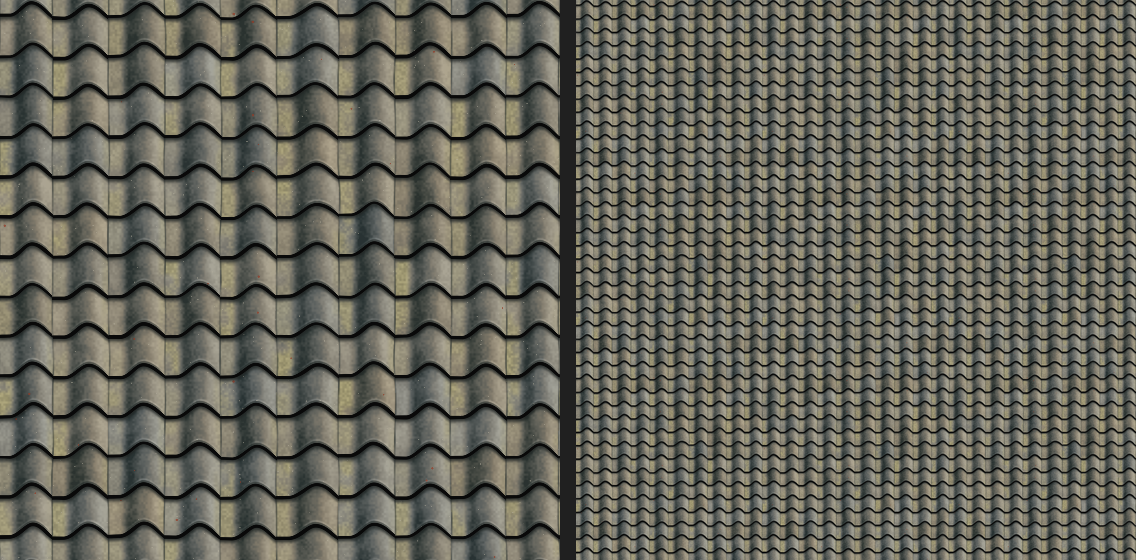
Left, the tile; right, the same tile 3 across and 3 down.
Give the GLSL for this texture, as a three.js fragment shader.

```glsl
// Weathered S-shaped clay roof tiles in overlapping courses, seamless on all sides.
varying vec2 vUv;

#define COLUMNS 10.0
#define ROWS 14.0
#define ARCH 0.32       // height of the barrel, in courses
#define GAP 0.075       // dark gap under each lip, in courses
#define WEAR 0.5        // tone variation between tiles
#define MOSS_AMOUNT 0.9
#define GAP_COLOR vec3(0.035, 0.037, 0.037)
#define SHADE vec3(0.21, 0.24, 0.23)
#define SLATE vec3(0.37, 0.38, 0.36)
#define CLAY vec3(0.51, 0.49, 0.44)
#define PALE vec3(0.62, 0.60, 0.54)
#define MOSS vec3(0.66, 0.63, 0.46)

float hash(vec2 p) {
  vec3 q = fract(p.xyx * 0.1031);
  q += dot(q, q.yzx + 33.33);
  return fract((q.x + q.y) * q.z);
}

// Value noise that wraps after a whole number of cells.
float noise(vec2 uv, vec2 cells) {
  vec2 p = uv * cells;
  vec2 i = floor(p);
  vec2 f = fract(p);
  f = f * f * (3.0 - 2.0 * f);
  vec2 a = mod(i, cells);
  vec2 b = mod(i + 1.0, cells);
  return mix(mix(hash(a), hash(vec2(b.x, a.y)), f.x),
             mix(hash(vec2(a.x, b.y)), hash(b), f.x), f.y);
}

// Lip outline: flat pan, soft rise, broad crest, steep right side.
float profile(float u) {
  float fall = cos(1.5708 * clamp((u - 0.63) / 0.37, 0.0, 1.0));
  return smoothstep(0.2, 0.63, u) * fall;
}

// One slightly wide column, eased back over the following ones.
float columnShift(float x) {
  float t = fract(x - 0.1);
  return 0.011 * smoothstep(0.38, 0.51, t) * (1.0 - smoothstep(0.75, 1.0, t));
}

vec3 toneRamp(float t) {
  vec3 color = mix(SHADE, SLATE, clamp(t, -0.3, 1.0));
  color = mix(color, CLAY, clamp(t - 1.0, 0.0, 1.0));
  return mix(color, PALE, clamp(t - 2.0, 0.0, 1.4));
}

// Small round flecks, one candidate per cell.
float flecks(vec2 uv, float cells, float chance) {
  vec2 p = uv * cells;
  vec2 id = mod(floor(p), cells);
  vec2 center = 0.3 + 0.4 * vec2(hash(id + 5.0), hash(id + 19.0));
  float radius = 0.1 + 0.18 * hash(id + 31.0);
  float dist = length(fract(p) - center);
  return step(hash(id + 47.0), chance) * (1.0 - smoothstep(radius * 0.5, radius, dist));
}

void main() {
  // Tile coordinates, with slightly uneven laying.
  float wobbleX = noise(vUv, vec2(20.0, 14.0)) - 0.5;
  float wobbleY = noise(vUv + 0.37, vec2(10.0, 14.0)) - 0.5;
  float across = (vUv.x - columnShift(vUv.x)) * COLUMNS - 0.94 + 0.035 * wobbleX;
  float u = fract(across);
  float column = mod(floor(across), COLUMNS);
  float arch = profile(u);
  float up = vUv.y * ROWS + 0.4 + 0.07 * wobbleY - ARCH * arch;
  up += 0.05 * (hash(vec2(column, 9.0)) - 0.5);
  float v = fract(up);
  vec2 tile = vec2(column, mod(floor(up), ROWS));
  float tileTone = hash(tile + 3.0) - 0.5;
  float tileHue = hash(tile + 23.0) - 0.5;
  float tileMoss = hash(tile + 61.0);

  // Light from the right: bright pan, dark left slope, pale right flank.
  float tone = mix(2.2, -0.1, smoothstep(0.17, 0.39, u));
  tone = mix(tone, 1.0, smoothstep(0.38, 0.66, u));
  tone = mix(tone, 2.75, smoothstep(0.6, 0.9, u));
  tone -= 0.9 * smoothstep(0.965, 1.0, u);
  tone += 0.35 * smoothstep(0.1, 0.6, v) - 0.5 * smoothstep(0.65, 0.9, v);

  // Tile variation, broad stains, streaks and grain.
  float stain = noise(vUv, vec2(40.0, 42.0));
  float streak = noise(vUv, vec2(140.0, 28.0));
  float grain = noise(vUv, vec2(256.0));
  tone += WEAR * (1.5 * tileTone + 0.8 * (stain - 0.5));
  tone += 0.3 * (streak - 0.5) + 0.6 * (grain - 0.5);
  vec3 color = toneRamp(tone);
  color *= 1.0 + tileHue * vec3(0.07, 0.0, -0.10);

  // Moss in the pans and along the right rim.
  float pan = 1.0 - smoothstep(0.18, 0.3, u);
  float rim = smoothstep(0.84, 0.95, u);
  float moss = pan * tileMoss + 0.5 * rim * (1.0 - tileMoss);
  moss *= MOSS_AMOUNT * smoothstep(0.1, 0.75, stain + 0.2 * grain);
  color = mix(color, MOSS * (0.84 + 0.22 * grain), moss * (1.0 - smoothstep(0.8, 0.96, v)));

  // Pale flecks and rare rust spots.
  color = mix(color, PALE * 1.15, 0.5 * flecks(vUv, 160.0, 0.03));
  color = mix(color, vec3(0.58, 0.23, 0.15), 0.7 * flecks(vUv + 0.31, 90.0, 0.003));

  // Shaded front edge with a worn highlight above it.
  float edge = 1.0 - smoothstep(0.04, 0.075, v);
  float lip = smoothstep(0.055, 0.08, v) * (1.0 - smoothstep(0.085, 0.13, v));
  color = mix(color, SHADE * 0.85, 0.55 * edge * smoothstep(0.1, 0.6, arch));
  color += 0.08 * lip * arch * (0.4 + stain);

  // Side joint, broken in places.
  float joint = 1.0 - smoothstep(0.008, 0.03, min(u, (1.0 - u) * 2.0));
  color = mix(color, SHADE * 0.9, joint * (0.2 + 0.5 * stain));

  // Crisp gap below the course above, wider on the slopes, with a soft shadow.
  float slope = 4.0 * arch * (1.0 - arch);
  float gapSize = GAP * (0.9 + 0.35 * slope) + 0.03 * tileTone + 0.025 * (stain - 0.5);
  float penumbra = smoothstep(1.0 - gapSize - 0.13, 1.0 - gapSize, v);
  color = mix(color, SHADE * 0.6, 0.75 * penumbra);
  float gap = smoothstep(1.0 - gapSize - 0.015, 1.0 - gapSize + 0.015, v);
  gap = max(gap, 1.0 - smoothstep(0.0, 0.025, v));
  color = mix(color, GAP_COLOR, gap);

  gl_FragColor = vec4(color, 1.0);
}
```
